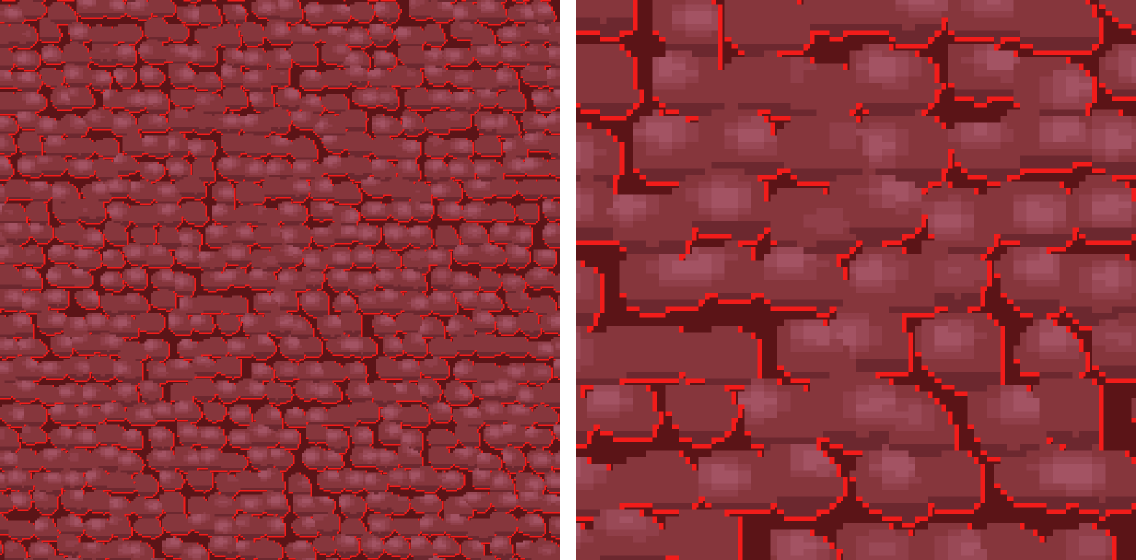
Left: the whole. Right: its middle third, enlarged.
This texture is drawn by a Shadertoy shader. Its source:

```glsl
#define CELLS vec2(22.0, 25.0)
#define BLOCKS 256.0
#define RIM_WIDTH 0.0027
#define JITTER 0.36
#define LEAN 0.18
#define GAP_COLOR vec3(0.355, 0.080, 0.090)
#define RIM_COLOR vec3(0.950, 0.110, 0.100)
#define SHADE_COLOR vec3(0.425, 0.155, 0.185)
#define STONE_COLOR vec3(0.525, 0.210, 0.235)
#define LIGHT_COLOR vec3(0.640, 0.325, 0.390)

vec4 hash4(vec2 p) {
    vec4 h = fract(p.xyxy * vec4(0.1031, 0.1030, 0.0973, 0.1099));
    h += dot(h, h.wzxy + 33.33);
    return fract((h.xxyz + h.yzzw) * h.zywx);
}

vec2 snap(vec2 p, vec2 size) {
    return (floor(p * BLOCKS / size) + 0.5) * size / BLOCKS;
}

// Nearest stone: x is the scaled distance (1 at its edge), yz its centre, w a seed
vec4 nearestStone(vec2 p) {
    vec2 g = snap(p, vec2(1.0)) * CELLS;
    vec4 nearest = vec4(9.0);
    for (int j = -1; j <= 1; j++) {
        float row = floor(g.y) + float(j);
        float shift = hash4(vec2(row, 71.0)).x;
        for (int i = -1; i <= 1; i++) {
            vec2 cell = vec2(floor(g.x + shift) + float(i), row);
            vec4 rnd = hash4(cell + 13.0);
            vec2 center = cell + 0.5 + JITTER * (rnd.xy - 0.5) - vec2(shift, 0.0);
            vec2 q = g - center;
            q.x += LEAN * q.y;
            vec2 radius = mix(vec2(0.41, 0.40), vec2(0.62, 0.58), rnd.zw);
            float wobble = 0.07 * sin(3.0 * atan(q.y, q.x + 1e-4) + 40.0 * rnd.x);
            vec2 a = pow(abs(q / radius), vec2(2.5));
            float d = pow(a.x + a.y, 0.4) + wobble;
            if (d < nearest.x) nearest = vec4(d, center, fract(rnd.x * 7.0 + rnd.w * 5.0));
        }
    }
    return nearest;
}

// Flat body, dark underside and a stepped highlight made of wide blocks
vec3 stoneColor(vec2 p, vec4 stone) {
    vec2 low = snap(p, vec2(1.0)) * CELLS - stone.yz;
    vec2 wide = snap(p, vec2(2.0, 1.0));
    vec2 q = wide * CELLS - stone.yz;
    vec4 rnd = hash4(stone.yz * 17.0 + 5.0);
    vec2 spot = vec2(0.7 * rnd.x - 0.38, 0.3 * rnd.y + 0.02);
    float grain = hash4(floor(wide * BLOCKS) + 3.0).x - 0.5;
    float glow = 1.25 - length((q - spot) / vec2(0.44, 0.33)) + 0.16 * grain;
    glow *= smoothstep(0.08, 0.45, stone.w);
    float level = clamp(floor(glow * 3.6), 0.0, 3.0) / 3.0;
    vec3 color = mix(STONE_COLOR, LIGHT_COLOR, level);
    bool under = low.y < -0.27 - 0.07 * rnd.z && stone.x > 0.58;
    return under ? SHADE_COLOR : color;
}

vec3 scene(vec2 p) {
    vec4 stone = nearestStone(p);
    if (stone.x < 1.0) return stoneColor(p, stone);
    // Thin bright rim to the right of and below each stone
    float left = nearestStone(p - vec2(RIM_WIDTH, 0.0)).x;
    float above = nearestStone(p + vec2(0.0, RIM_WIDTH)).x;
    return min(left, above) < 1.0 ? RIM_COLOR : GAP_COLOR;
}

void mainImage(out vec4 fragColor, in vec2 fragCoord) {
    // Four samples per pixel smooth the edges
    vec3 color = vec3(0.0);
    for (int k = 0; k < 4; k++) {
        vec2 offset = 0.5 * vec2(k % 2, k / 2) - 0.25;
        color += scene((fragCoord + offset) / iResolution.y);
    }
    fragColor = vec4(color / 4.0, 1.0);
}
```
